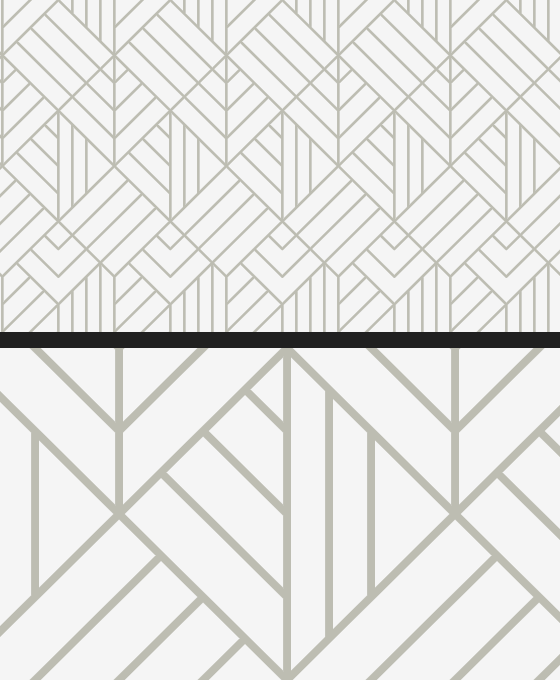
Top: the whole. Bottom: its middle third, enlarged.
Reproduce this pattern procedurally as a Shadertoy shader.

```glsl
const vec2 REPEATS = vec2(5.0, 1.0);    // tiles across and down
const vec2 TILE = vec2(1.0, 3.0);       // tile size in tile widths
const float LEFT_MARGIN = 0.021;        // shift of the first vertical line
const float LINE_WIDTH = 0.0235;
const float STEP = 0.125;               // spacing between stripes
const vec3 PAPER = vec3(0.96);
const vec3 LINE = vec3(0.74, 0.74, 0.70);

// Distance to a segment that repeats with the tile
float segment(vec2 p, vec2 a, vec2 b) {
    vec2 q = p - 0.5 * (a + b);
    q -= TILE * floor(q / TILE + 0.5);
    vec2 h = 0.5 * (b - a);
    return length(q - h * clamp(dot(q, h) / dot(h, h), -1.0, 1.0));
}

void add(inout float d, vec2 p, float ax, float ay, float bx, float by) {
    d = min(d, segment(p, vec2(ax, ay), vec2(bx, by)));
}

// Distance to the lattice; y runs downward from the top of the tile
float lattice(vec2 p) {
    float d = 1.0;

    // Diamond edges and spines
    add(d, p, 0.5, 0.0, 0.0, 0.5);
    add(d, p, 1.0, 0.5, 0.5, 1.0);
    add(d, p, 0.5, 2.0, 1.0, 2.5);
    add(d, p, 1.0, 0.5, 1.0, 1.5);
    add(d, p, 1.0, 2.5, 1.0, 3.5);

    for (int i = 0; i <= 4; i++) {
        float t = float(i) * STEP;

        // Diamonds with falling and rising stripes
        add(d, p, 0.5 - t, t, 1.0 - t, 0.5 + t);
        add(d, p, 0.5 + t, 2.0 + t, 1.0 + t, 1.5 + t);

        if (i > 0) {
            // Chevrons on the upper spine
            add(d, p, 1.0 - t, 0.5 + t, 1.0, 0.5 + 2.0 * t);
            add(d, p, 1.0 + t, 0.5 + t, 1.0, 0.5 + 2.0 * t);
            // Left half of the split diamond
            add(d, p, 0.5 - t, 1.0 + t, 0.5, 1.0 + 2.0 * t);
        }
        // Right half of the split diamond
        if (i < 3) add(d, p, 0.5 + t, 1.0 + t, 0.5 + t, 2.0 - t);

        // Upright bars crossing the tile seam
        if (i < 4) add(d, p, 0.5 + t, 2.75 - t, 0.5 + t, 3.0 + t);

        if (i > 0 && i < 4) {
            // Nested chevrons
            add(d, p, 0.5 - t, 2.0 + t, 0.5, 2.0 + 2.0 * t);
            add(d, p, 0.5 + t, 2.0 + t, 0.5, 2.0 + 2.0 * t);
            // Slanted bars beside the uprights
            add(d, p, 0.0, 2.5 + 2.0 * t, STEP + t, 2.375 + t);
        }
    }
    return d;
}

void mainImage(out vec4 fragColor, in vec2 fragCoord) {
    vec2 uv = fragCoord / iResolution.xy;
    vec2 p = vec2(uv.x, 1.0 - uv.y) * REPEATS * TILE;
    p.x -= LEFT_MARGIN;

    float pixel = REPEATS.x * TILE.x / iResolution.x;
    float edge = lattice(p) - 0.5 * LINE_WIDTH;
    float ink = clamp(0.5 - edge / pixel, 0.0, 1.0);
    fragColor = vec4(mix(PAPER, LINE, ink), 1.0);
}
```
